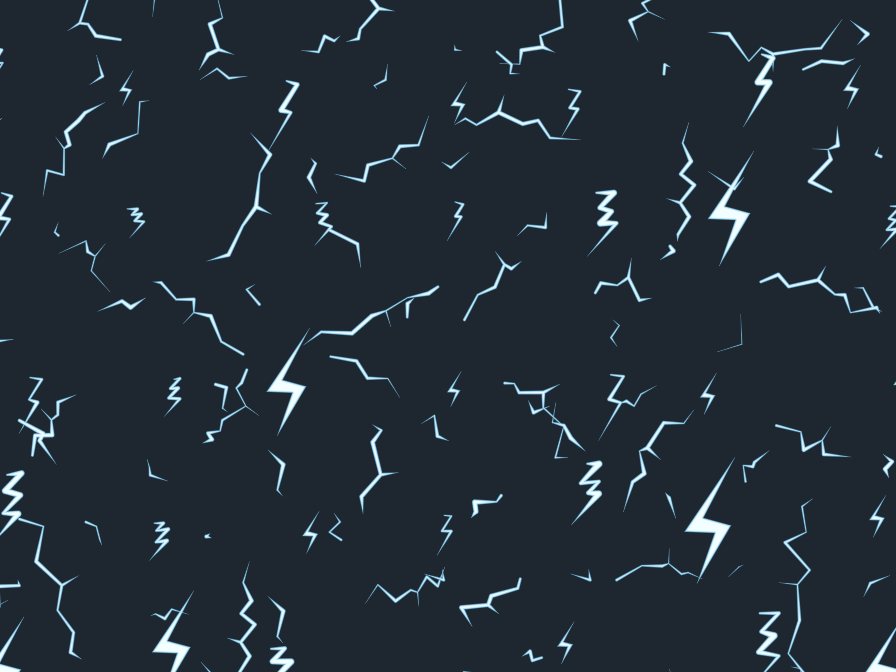
Write a Shadertoy shader that draws this pattern.

```glsl
const float TAU = 6.2831853;
const float CELL = 0.218;  // grid pitch in canvas heights
const vec3 NIGHT = vec3(0.118, 0.149, 0.184);
const vec3 ICE = vec3(0.42, 0.74, 0.90);
const vec3 FLASH = vec3(0.95, 0.995, 1.0);

float hash(float n) {
    n = fract(n * 0.1031);
    n *= n + 33.33;
    return fract(n * (n + n));
}

float cellSeed(vec2 id, float slot) {
    vec3 q = fract(vec3(id, slot).xyx * vec3(0.1031, 0.1030, 0.0973) + slot * 0.173);
    q += dot(q, q.yzx + 33.33);
    return 500.0 * fract((q.x + q.y) * q.z);
}

vec2 direction(float angle) {
    return vec2(cos(angle), sin(angle));
}

// Segment whose half width runs from ra to rb
float taper(vec2 p, vec2 a, vec2 b, float ra, float rb) {
    vec2 ab = b - a;
    float t = clamp(dot(p - a, ab) / dot(ab, ab), 0.0, 1.0);
    return length(p - a - ab * t) - mix(ra, rb, t);
}

// Wandering jagged line; long ones carry a side twig
float crack(vec2 p, float seed, int joints, float stride, float width) {
    float n = float(joints);
    float bend = 1.6 * (hash(seed + 1.3) - 0.5) / n;
    float heading = TAU * hash(seed + 2.7);
    vec2 a = -0.41 * n * stride * direction(heading);
    heading -= 0.5 * bend * n;
    float ra = width * step(0.6, hash(seed + 3.9));
    float d = 1.0;
    for (int i = 0; i < joints; i++) {
        float k = seed + 7.31 * float(i + 1);
        float side = i % 2 == 0 ? 1.0 : -1.0;
        float sway = side * mix(0.0, 1.1, hash(k));
        vec2 b = a + stride * mix(0.35, 1.6, hash(k + 1.1)) * direction(heading + sway);
        float rb = i == joints - 1 ? 0.0 : width * mix(0.4, 1.7, hash(k + 2.3));
        d = min(d, taper(p, a, b, ra, rb));
        if (i == 2 && joints > 4) {
            vec2 twig = b + 0.8 * stride * direction(heading + 1.5 * side);
            d = min(d, taper(p, b, twig, rb, 0.0));
        }
        heading += bend;
        a = b;
        ra = rb;
    }
    return d;
}

// Solid two-part lightning bolt of unit height
float bolt(vec2 p) {
    vec2 v[6] = vec2[6](vec2(0.2, 0.5), vec2(-0.2, -0.09), vec2(0.04, -0.1),
                        vec2(-0.1, -0.5), vec2(0.17, -0.04), vec2(-0.05, 0.02));
    float d = 1e3, inside = 1.0;
    for (int i = 0; i < 6; i++) {
        vec2 a = v[i], b = v[(i + 1) % 6];
        d = min(d, taper(p, a, b, 0.0, 0.0));
        if ((a.y > p.y) != (b.y > p.y) &&
            p.x < a.x + (b.x - a.x) * (p.y - a.y) / (b.y - a.y)) inside = -inside;
    }
    return d * inside;
}

// Stepped bolt: short bars and slanted drops, ending in a long thin tail
float zigzag(vec2 p, float seed, float size) {
    vec2 a = size * vec2(0.1, 0.5);
    float ra = 0.015 * size, d = 1.0;
    int count = hash(seed) < 0.6 ? 4 : 6;
    float drop = 2.0 / float(count);
    for (int i = 0; i < count; i++) {
        float r = mix(0.65, 1.25, hash(seed + 3.7 * float(i + 1)));
        bool last = i == count - 1;
        vec2 bar = vec2(0.22, mix(-0.08, 0.03, hash(seed + 2.9 * float(i)))) * r;
        vec2 slant = last ? vec2(-0.38, -1.3 * drop) : vec2(-0.22 * r, -0.7 * drop * r);
        vec2 b = a + size * (i % 2 == 0 ? bar : slant);
        float rb = last ? 0.0 : size * mix(0.022, 0.05, hash(seed + 5.1 * float(i + 1)));
        d = min(d, taper(p, a, b, ra, rb));
        a = b;
        ra = rb;
    }
    return d;
}

// Slot 0 holds cracks, slot 1 bolts, the others small splinters
float feature(vec2 p, float seed, int slot) {
    float kind = hash(seed + 11.0), size = hash(seed + 12.0);
    if (slot == 0)
        return crack(p, seed, 5 + int(kind * 4.0), mix(0.025, 0.036, size), 0.0021);
    if (slot == 1) {
        if (kind > 0.36) return zigzag(p, seed, mix(0.055, 0.13, size * size));
        float tall = kind < 0.21 ? mix(0.13, 0.19, size) : mix(0.05, 0.07, size);
        return tall * bolt(p / tall);
    }
    if (kind > 0.9) return 1.0;
    float width = mix(0.0016, 0.0026, hash(seed + 13.0));
    return crack(p, seed, 2 + int(kind * 2.5), mix(0.014, 0.032, size), width);
}

float scatter(vec2 p, int slot) {
    vec2 offset = vec2(slot == 1 || slot == 2, slot == 1 || slot == 3) * 0.5;
    vec2 home = floor(p / CELL - offset);
    float d = 1.0;
    for (int k = 0; k < 9; k++) {
        vec2 id = home + vec2(k % 3, k / 3) - 1.0;
        float seed = cellSeed(id + 40.0, float(slot + 1));
        vec2 jitter = 0.4 * (vec2(hash(seed + 21.0), hash(seed + 22.0)) - 0.5);
        vec2 q = p - CELL * (id + offset + 0.5 + jitter);
        if (dot(q, q) < 0.04) d = min(d, feature(q, seed, slot));
    }
    return d;
}

void mainImage(out vec4 fragColor, in vec2 fragCoord) {
    vec2 p = fragCoord / iResolution.y;
    float d = 1.0;
    for (int slot = 0; slot < 4; slot++) d = min(d, scatter(p, slot));

    // Blue rim brightening to a white core
    float soft = max(0.0012, 0.65 / iResolution.y);
    vec3 ink = mix(ICE, FLASH, smoothstep(-0.0006, 0.0032, -d));
    fragColor = vec4(mix(NIGHT, ink, 1.0 - smoothstep(-soft, soft, d)), 1.0);
}
```
